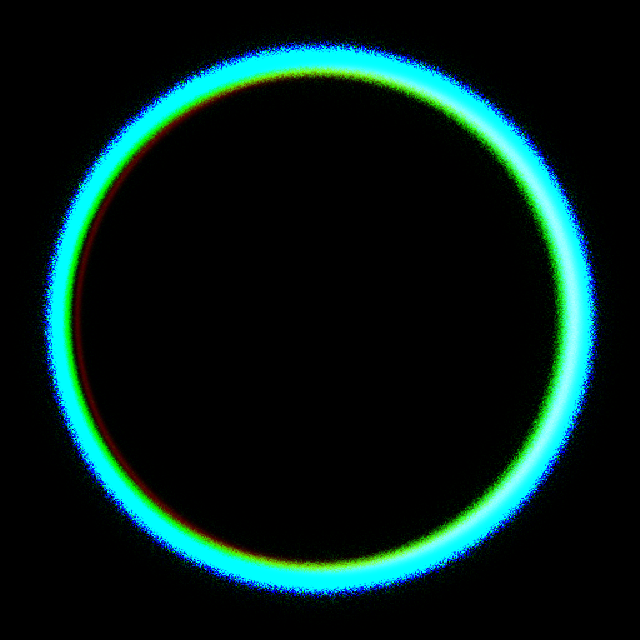
Reproduce this background procedurally as a WebGL 1 fragment shader.

```glsl
precision highp float;
// A glowing ring on black: cyan body, green inner rim and grainy blue outer rim.
// Each colour channel is a radial band whose edges shift with the angle,
// and hashed grain roughens the edges and scatters faint specks around them.

uniform vec2 u_resolution;

const float GRAIN_CELLS = 512.0;
const float OUTER_BLUE = 0.430;
const float OUTER_GREEN = 0.425;

float hash(vec2 cell, float seed) {
  return fract(sin(dot(cell, vec2(12.9898, 78.233)) + seed * 37.719) * 43758.5453);
}

// Roughly bell-shaped random offset in -1..1.
float jitter(vec2 cell, float seed) {
  return hash(cell, seed) + hash(cell, seed + 1.0) - 1.0;
}

// Soft step centred on an edge.
float softEdge(float edge, float halfWidth, float r) {
  return smoothstep(edge - halfWidth, edge + halfWidth, r);
}

float band(float r, float inner, float innerWidth, float outer, float outerWidth) {
  return softEdge(inner, innerWidth, r) * (1.0 - softEdge(outer, outerWidth, r));
}

float bell(float r, float centre, float width) {
  float d = (r - centre) / width;
  return exp(-d * d);
}

// Sparse bright grains that thin out with distance from an edge.
float specks(vec2 cell, float seed, float dist, float reach) {
  float falloff = step(0.0, dist) * exp(-max(dist, 0.0) / reach);
  return falloff * pow(hash(cell, seed), 5.0);
}

void main() {
  vec2 uv = gl_FragCoord.xy / u_resolution;
  vec2 p = uv - vec2(0.501, 0.501);
  vec2 cell = floor(uv * GRAIN_CELLS);
  float r = length(p);
  float side = p.x / max(r, 0.001);   // -1 at the left, 1 at the right
  float right = 0.5 + 0.5 * side;

  // Grain is strong at the outer rim and fine at the inner rim.
  float outerGrain = smoothstep(0.405, 0.425, r);
  float innerGrain = mix(0.0015, 0.005, right);
  float grainSize = mix(innerGrain, 0.008, outerGrain);
  float rGreen = r + grainSize * jitter(cell, 1.0);
  float rBlue = r + grainSize * jitter(cell, 5.0);

  // Channel bands: the inner edges reach further inward on the right.
  float greenInner = 0.382 - 0.009 * side;
  float blueInner = 0.391 - 0.009 * side;
  float rimWidth = mix(0.005, 0.009, right);
  float green = band(rGreen, greenInner, rimWidth, OUTER_GREEN, 0.005);
  float blue = band(rBlue, blueInner, rimWidth, OUTER_BLUE, 0.005);

  // Red gives the brown inner line on the left and the pale core on the right.
  float redCentre = 0.388 + 0.008 * side;
  float red = (0.43 + 0.17 * side) * bell(r, redCentre, 0.009 + 0.004 * side);
  red *= 1.0 + 0.15 * jitter(cell, 9.0);

  // Faint dust outside the ring and within its inner rim.
  float outside = r - OUTER_GREEN;
  float inside = greenInner - r;
  float innerDust = mix(0.12, 0.40, right);
  green += 0.75 * specks(cell, 13.0, outside, 0.012);
  green += innerDust * specks(cell, 17.0, inside, 0.015);
  blue += 0.8 * specks(cell, 21.0, outside, 0.010);
  blue += 0.08 * specks(cell, 25.0, inside, 0.015);

  gl_FragColor = vec4(clamp(vec3(red, green, blue), 0.0, 1.0), 1.0);
}
```
